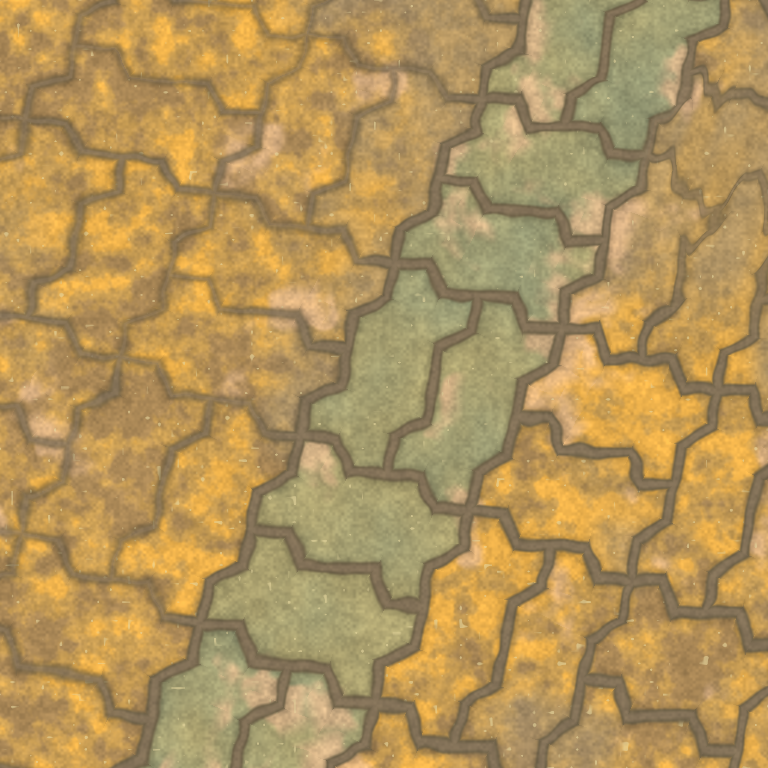
A Shadertoy shader for this texture:

```glsl
const vec2 ANCHOR = vec2(0.391, 0.431);   // lattice corner on the canvas
const float ZIGZAG = 0.058;               // sideways swing of the joints, in cells
const float BEND = 0.36;                  // share of a half cell before the steep part
const float JOINT_WIDE = 0.032;           // half widths, in cells
const float JOINT_THIN = 0.019;
const float CELL_SIZE = 0.25;
const vec2 SMEAR_CENTER = vec2(0.94, 0.74);
const vec3 OCHRE_DULL = vec3(0.69, 0.55, 0.35);
const vec3 OCHRE = vec3(0.79, 0.62, 0.33);
const vec3 OCHRE_BRIGHT = vec3(0.91, 0.68, 0.29);
const vec3 GREEN_COOL = vec3(0.58, 0.60, 0.46);
const vec3 GREEN_OLIVE = vec3(0.68, 0.64, 0.44);
const vec3 STAIN = vec3(0.64, 0.56, 0.43);
const vec3 BARE = vec3(0.90, 0.73, 0.56);
const vec3 JOINT_CORE = vec3(0.52, 0.45, 0.35);
const vec3 JOINT_RIM = vec3(0.43, 0.38, 0.28);
const vec3 SPECK = vec3(0.90, 0.84, 0.62);

float hash(vec2 p) {
    return fract(sin(dot(p, vec2(127.1, 311.7))) * 43758.5453);
}

float noise(vec2 p) {
    vec2 c = floor(p), f = fract(p);
    f = f * f * (3.0 - 2.0 * f);
    return mix(mix(hash(c), hash(c + vec2(1, 0)), f.x),
               mix(hash(c + vec2(0, 1)), hash(c + vec2(1, 1)), f.x), f.y);
}

float fbm(vec2 p) {
    float sum = 0.0, amp = 0.53;
    for (int k = 0; k < 4; k++) {
        sum += amp * noise(p);
        p = mat2(1.6, 1.2, -1.2, 1.6) * p + 7.3;
        amp *= 0.5;
    }
    return sum;
}

// Zigzag with two swings per cell: x is the offset, y its slope
vec2 zigzag(float t) {
    float w = fract(2.0 * t), steep = 0.5 - BEND;
    vec2 z = w < BEND ? vec2(w / BEND, 2.0 / BEND)
           : w < 1.0 - BEND ? vec2((0.5 - w) / steep, -2.0 / steep)
           : vec2((w - 1.0) / BEND, 2.0 / BEND);
    return ZIGZAG * z;
}

// Canvas to slanted lattice, with a slight perspective
vec2 toLattice(vec2 uv) {
    vec2 p = vec2(uv.x - ANCHOR.x, ANCHOR.y - uv.y);
    return vec2((1.87 * p.x + p.y) / (0.523 - 0.08 * p.x + 0.03 * p.y),
                (p.y - 0.435 * p.x) / (0.288 + 0.025 * p.x + 0.05 * p.y));
}

void mainImage(out vec4 fragColor, in vec2 fragCoord) {
    vec2 uv = fragCoord / iResolution.xy;
    float pixel = 1.0 / (iResolution.y * CELL_SIZE);

    // Smeared corner and slightly ragged edges
    float smear = 1.0 - smoothstep(0.25, 1.0, length((uv - SMEAR_CENTER) / vec2(0.13, 0.23)));
    float streak = noise(vec2(dot(uv, vec2(55.0, -20.0)), dot(uv, vec2(3.0, 7.0))));
    vec2 ragged = vec2(noise(uv * 45.0), noise(uv * 45.0 + 31.0)) - 0.5;
    vec2 warped = uv + 0.007 * ragged + smear * vec2(0.03, 0.08) * (streak - 0.5);

    // Square cells, each split in two, the direction alternating
    vec2 lattice = toLattice(warped);
    vec2 across = zigzag(lattice.y), along = zigzag(lattice.x);
    vec2 q = lattice + vec2(-across.x, along.x);
    vec2 stretch = sqrt(1.0 + vec2(across.y * across.y, along.y * along.y));
    vec2 cell = floor(q), f = q - cell;
    bool splitRows = mod(cell.x + cell.y, 2.0) < 0.5;
    vec2 edge = (0.5 - abs(f - 0.5)) / stretch;
    vec2 middle = abs(f - 0.5) / stretch;
    float d = min(min(edge.x, edge.y), splitRows ? middle.y : middle.x);
    vec2 id = 2.0 * cell + (splitRows ? vec2(0.0, step(0.5, f.y)) : vec2(step(0.5, f.x), 0.0));
    float tint = hash(id + 17.0);

    // Paver colour
    float cloud = fbm(uv * 9.0 + tint * 5.0);
    float mottle = fbm(uv * 38.0 + 11.0);
    float grain = noise(uv * 260.0) * 0.6 + noise(uv * 130.0 + 9.0) * 0.4;
    bool green = cell.x == 0.0;
    vec3 color;
    if (green) {
        color = mix(GREEN_COOL, GREEN_OLIVE, clamp(tint * 0.7 + (cloud - 0.5) * 1.6 + 0.2, 0.0, 1.0));
    } else {
        float warmth = 0.5 + 1.2 * (cloud - 0.5) + 1.8 * (mottle - 0.5)
                     + 0.3 * (tint - 0.5) + 0.25 * (uv.x - 0.4);
        color = mix(OCHRE_DULL, OCHRE, smoothstep(0.1, 0.55, warmth));
        color = mix(color, OCHRE_BRIGHT, smoothstep(0.55, 0.95, warmth));
        float stain = smoothstep(0.45, 0.72, fbm(uv * 4.5 + 3.0) + 0.2 * (tint - 0.5));
        color = mix(color, STAIN, 0.7 * stain);
    }

    // Smear streaks, bare patches near the rims, grain and specks
    color = mix(color, mix(STAIN, OCHRE, streak), 0.7 * smear);
    float bare = smoothstep(0.62, 0.72, fbm(uv * 10.0 + 40.0) + 0.1 * (uv.x - 0.5));
    color = mix(color, BARE, 0.75 * bare * (1.0 - smoothstep(0.08, 0.2, d)));
    color *= 1.0 + 0.22 * (grain - 0.5) + 0.22 * (mottle - 0.5);
    color = mix(color, SPECK, 0.6 * smoothstep(0.89, 0.97, noise(uv * 125.0 + 70.0)));

    // Joints: broad and dark by the green strip, worn and silted to the left
    float open = smoothstep(-0.35, -0.02, q.x);
    float wear = noise(uv * 14.0 + 5.0);
    float halfWidth = mix(JOINT_THIN + 0.012 * (wear - 0.5), JOINT_WIDE, open);
    float soft = mix(0.014, 0.005, open) + pixel;
    float joint = 1.0 - smoothstep(halfWidth - soft, halfWidth + soft, d);
    vec3 jointColor = mix(JOINT_CORE, JOINT_RIM, smoothstep(0.2, 0.95, d / halfWidth));
    jointColor *= 0.92 + 0.16 * grain;
    color *= 1.0 - 0.12 * (1.0 - smoothstep(halfWidth, halfWidth + 0.04, d));
    float strength = mix(0.55 + 0.4 * wear, 1.0, open) * (1.0 - 0.45 * smear);
    fragColor = vec4(mix(color, jointColor, joint * strength), 1.0);
}
```
